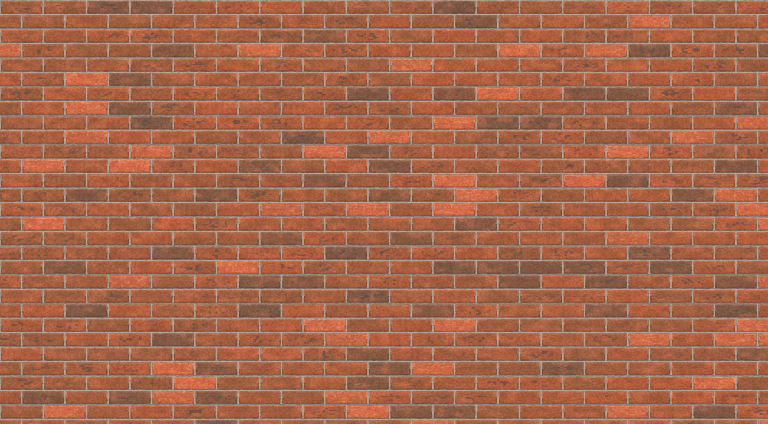
Write a Shadertoy shader that draws this texture.

```glsl
float hash(vec2 p) {
    return fract(sin(dot(p, vec2(127.1, 311.7))) * 43758.5453);
}

float noise(vec2 p) {
    vec2 i = floor(p), f = fract(p);
    f = f * f * (3.0 - 2.0 * f);
    return mix(mix(hash(i), hash(i + vec2(1, 0)), f.x),
               mix(hash(i + vec2(0, 1)), hash(i + vec2(1, 1)), f.x), f.y);
}

float roundedBox(vec2 p, vec2 halfSize, float radius) {
    vec2 d = abs(p) - halfSize + radius;
    return length(max(d, 0.0)) + min(max(d.x, d.y), 0.0) - radius;
}

// Fired clay: a tone for each brick, with scorched and bright ones
vec3 brickColor(vec2 id, vec2 local, vec2 wall) {
    float kind = hash(id + 3.7);
    float tone = hash(id + 19.3);
    float scorched = step(0.87, kind);
    float bright = step(kind, 0.09);
    vec3 clay = mix(vec3(0.62, 0.37, 0.25), vec3(0.71, 0.37, 0.24), tone);
    clay = mix(clay, vec3(0.50, 0.35, 0.27), scorched * (0.6 + 0.4 * tone));
    clay = mix(clay, vec3(0.83, 0.42, 0.28), bright * (0.7 + 0.3 * tone));

    // Cloudy patches
    float cloud = noise(wall * vec2(1.6, 2.6) + id * 5.3);
    clay *= 0.93 + 0.14 * cloud;
    clay = mix(clay, vec3(0.77, 0.42, 0.29), 0.35 * smoothstep(0.62, 0.9, cloud));

    // Blue-grey burn marks gathered near the middle of the face
    float middle = 1.0 - smoothstep(0.35, 1.0, length(local / vec2(1.35, 0.42)));
    float marks = smoothstep(0.55, 0.75, noise(wall * vec2(4.5, 8.0) + id * 2.1));
    float burn = smoothstep(0.35, 0.9, hash(id + 41.9)) * (1.0 - bright);
    clay = mix(clay, vec3(0.36, 0.31, 0.29), 0.7 * marks * middle * burn);

    // Pale dust on the bright bricks
    float dust = smoothstep(0.6, 0.85, noise(wall * vec2(5.0, 9.0) + 31.0));
    return mix(clay, vec3(0.87, 0.57, 0.44), 0.4 * dust * bright);
}

void mainImage(out vec4 fragColor, in vec2 fragCoord) {
    vec2 uv = fragCoord / iResolution.xy;
    vec2 grid = vec2(17.74, 29.33) * vec2(uv.x, 1.0 - uv.y);
    float pixel = 29.33 / iResolution.y;

    // Running bond: every other course moves by half a brick
    float course = floor(grid.y);
    grid.x += 0.5 * mod(course, 2.0);
    vec2 id = floor(grid);
    vec2 local = (fract(grid) - 0.5) * vec2(3.01, 1.0);
    vec2 wall = grid * vec2(3.01, 1.0);

    // Slightly ragged brick outline
    float ragged = (noise(wall * 6.0) - 0.5) * 0.035;
    float d = roundedBox(local, vec2(1.43, 0.425), 0.05) + ragged;
    float face = 1.0 - smoothstep(-0.5 * pixel, 0.5 * pixel, d);

    // Mortar, shaded where it meets the brick above
    float grain = noise(wall * 10.0) - 0.5;
    vec3 mortar = mix(vec3(0.50, 0.43, 0.39), vec3(0.70, 0.63, 0.58),
                      smoothstep(-0.01, 0.06, d));
    mortar *= 1.0 - 0.2 * smoothstep(0.40, 0.46, local.y) + 0.16 * grain;

    // Lit upper rim and shaded lower rim
    vec3 brick = brickColor(id, local, wall);
    float rim = smoothstep(-0.12, 0.0, d);
    brick *= 1.0 - 0.18 * rim * sign(local.y) + 0.17 * grain;
    brick *= 0.96 + 0.08 * hash(floor(wall * 14.0));

    fragColor = vec4(mix(mortar, brick, face), 1.0);
}
```
